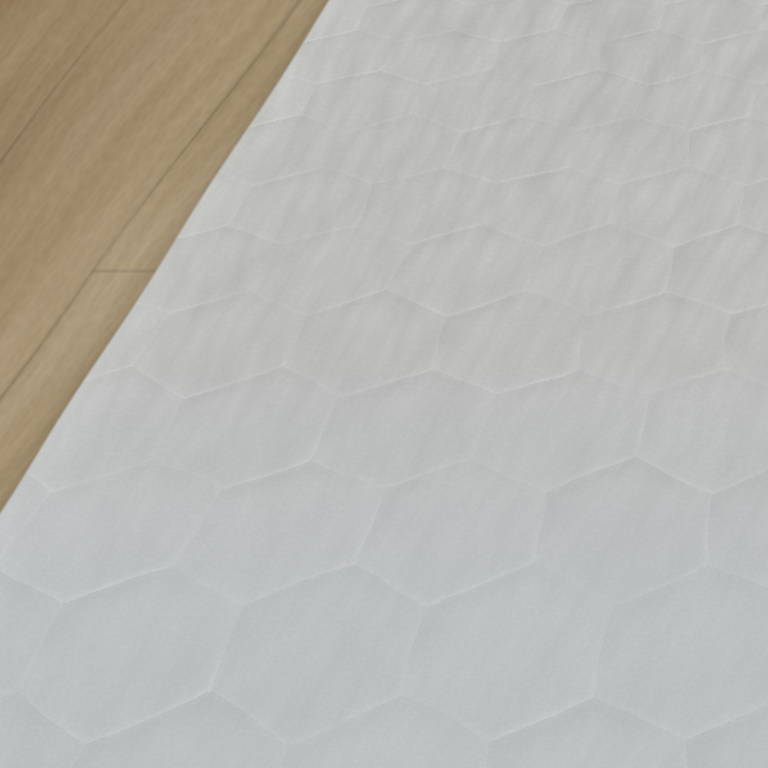
Reproduce this texture procedurally as a Shadertoy shader.

```glsl
const vec3 CLOTH_COOL = vec3(0.740, 0.752, 0.755);
const vec3 CLOTH_WARM = vec3(0.736, 0.737, 0.726);
const vec3 WOOD_LIGHT = vec3(0.675, 0.602, 0.487);
const vec3 WOOD_MID = vec3(0.625, 0.550, 0.425);
const vec3 WOOD_DARK = vec3(0.530, 0.435, 0.320);
const float HORIZON = 1.8945;       // height of the vanishing line
const float HEX_SPACING = 0.141;    // cell width on the projected plane
const float HEX_SHEAR = 0.0618;     // sideways drift per row
const float ROW_SCALE = 17.48;
const float ROW_OFFSET = 11.056;
const float SEAM_WIDTH = 0.032;     // in cell widths
const float SEAM_LIGHT = 0.027;
const float SEAM_SHADE = 0.036;
const float WRINKLE_DEPTH = 0.036;
const float CREASE_DEPTH = 0.030;
const float WEAVE_DEPTH = 0.019;
const float PLANK_WIDTH = 0.18;
const float PLANK_OFFSET = 0.31;

vec2 hash2(vec2 p) {
    vec3 h = fract(p.xyx * vec3(0.1031, 0.1030, 0.0973));
    h += dot(h, h.yzx + 33.33);
    return fract((h.xx + h.yz) * h.zy);
}

// Distance to the nearest scattered point
float cellular(vec2 p) {
    vec2 base = floor(p);
    float nearest = 2.0;
    for (int y = -1; y <= 1; y++) {
        for (int x = -1; x <= 1; x++) {
            vec2 cell = base + vec2(x, y);
            nearest = min(nearest, distance(p, cell + hash2(cell)));
        }
    }
    return nearest;
}

// Layered, mutually warped sines, roughly -1 to 1
float waves(vec2 p) {
    float sum = 0.0, amp = 0.5;
    for (int i = 0; i < 4; i++) {
        sum += amp * sin(p.x + 1.7 * sin(p.y + float(i)));
        p = mat2(1.5, 1.1, -1.1, 1.5) * p + 2.3;
        amp *= 0.55;
    }
    return sum;
}

// Offset from the centre of the nearest pointy-top hexagon
vec2 hexLocal(vec2 q) {
    vec2 period = vec2(1.0, sqrt(3.0));
    vec2 a = mod(q + 0.5 * period, period) - 0.5 * period;
    vec2 b = mod(q, period) - 0.5 * period;
    return dot(a, a) < dot(b, b) ? a : b;
}

vec3 woodFloor(vec2 p, float edgeDist) {
    vec2 g = vec2(0.8 * p.x + 0.6 * (1.0 - p.y), 0.6 * p.x + 0.8 * p.y);
    g.x += 0.003 * sin(g.y * 11.0);
    float across = (g.x - PLANK_OFFSET) / PLANK_WIDTH;
    float plank = floor(across);
    float seamDist = abs(across - round(across)) * PLANK_WIDTH;

    // Long grain with broad and fine streaks
    float broad = waves(vec2(g.x * 38.0 + plank * 5.0, g.y * 4.0));
    float fine = waves(vec2(g.x * 200.0, g.y * 12.0 + plank));
    float fleck = cellular(vec2(g.x * 150.0, g.y * 60.0)) - 0.5;
    vec3 col = mix(WOOD_MID, WOOD_LIGHT, 0.5 + 0.7 * broad);
    float corner = smoothstep(0.32, 0.02, g.x) * (0.50 + 0.5 * broad);
    col = mix(col, WOOD_DARK, clamp(corner, 0.0, 1.0));
    col += 0.016 * fine + 0.03 * fleck;

    // Soft plank seams, one butt joint, and the shadow beside the cloth
    float seamFade = 0.7 + 0.3 * sin(g.y * 9.0 + plank * 2.0);
    col *= 1.0 - 0.14 * seamFade * smoothstep(0.005, 0.0, seamDist);
    float joint = smoothstep(0.004, 0.0, abs(p.y - 0.647));
    col *= 1.0 - 0.09 * joint * step(0.0, across);
    return col * (1.0 - 0.12 * exp(edgeDist / 0.010));
}

vec3 quilt(vec2 p, float edgeDist) {
    // Project the canvas onto the receding hexagonal plane
    float depth = HORIZON - p.y;
    float row = ROW_SCALE / depth - ROW_OFFSET;
    float column = (p.x / depth - 0.5148 - HEX_SHEAR * row) / HEX_SPACING;
    vec2 q = vec2(column, row * sqrt(0.75));
    q += 0.020 * vec2(sin(q.y * 4.3 + q.x), sin(q.x * 5.1 - q.y * 1.7));
    q += 0.012 * vec2(waves(q * 6.0), waves(q.yx * 7.0 + 4.0));
    vec2 local = hexLocal(q);
    vec2 id = round((q - local) * vec2(2.0, 2.0 / sqrt(3.0)));
    vec2 side = abs(local);
    float seamDist = 0.5 - max(side.x, dot(side, vec2(0.5, sqrt(0.75))));

    // Sunken stitch lines, strongest on rising seams and fading in places
    float facing = dot(normalize(local + 1e-4), vec2(-0.5, sqrt(0.75)));
    float worn = clamp(0.85 + 0.55 * waves(q * 3.1), 0.25, 1.3);
    float ridge = exp(-pow(seamDist / SEAM_WIDTH, 2.0)) * mix(0.25, 1.0, facing * facing);
    float hollow = exp(-seamDist / 0.075) * smoothstep(-0.1, 0.9, facing);
    float tone = worn * (SEAM_LIGHT * ridge - SEAM_SHADE * hollow);
    tone += 0.012 * facing * length(local) * smoothstep(0.0, 0.2, seamDist);
    tone += 0.008 * (hash2(id).x - 0.5);

    // Slanted puckers and short creases, denser toward the far end
    vec2 slant = vec2(0.88 * p.x - 0.47 * p.y, 0.47 * p.x + 0.88 * p.y);
    slant.x += 0.006 * waves(p * 14.0);
    float far = smoothstep(0.2, 0.9, p.y);
    float pucker = 0.5 - cellular(slant * vec2(34.0, 9.0));
    float crease = 0.5 - cellular(slant * vec2(72.0, 17.0) + 7.0);
    tone += WRINKLE_DEPTH * pucker * mix(0.4, 1.0, far);
    tone += CREASE_DEPTH * crease * mix(0.25, 1.0, far);

    // Fine weave and the bright rolled border
    tone += WEAVE_DEPTH * (cellular(p * vec2(170.0, 210.0)) - 0.5);
    tone += 0.035 * exp(-edgeDist / 0.04) - 0.015 * exp(-edgeDist / 0.004);
    return mix(CLOTH_COOL, CLOTH_WARM, smoothstep(0.2, 0.7, p.y)) + tone;
}

void mainImage(out vec4 fragColor, in vec2 fragCoord) {
    vec2 p = fragCoord / iResolution.xy;
    float soft = max(0.0025, 1.0 / iResolution.y);

    // Signed distance from the slanted cloth border, positive on the cloth
    float border = 0.4297 - 0.645 * (1.0 - p.y) + 0.0015 * sin(p.y * 23.0);
    float edgeDist = (p.x - border) * 0.842;
    vec3 ground = woodFloor(p, min(edgeDist, 0.0));
    vec3 cloth = quilt(p, max(edgeDist, 0.0));
    fragColor = vec4(mix(ground, cloth, smoothstep(-soft, soft, edgeDist)), 1.0);
}
```
